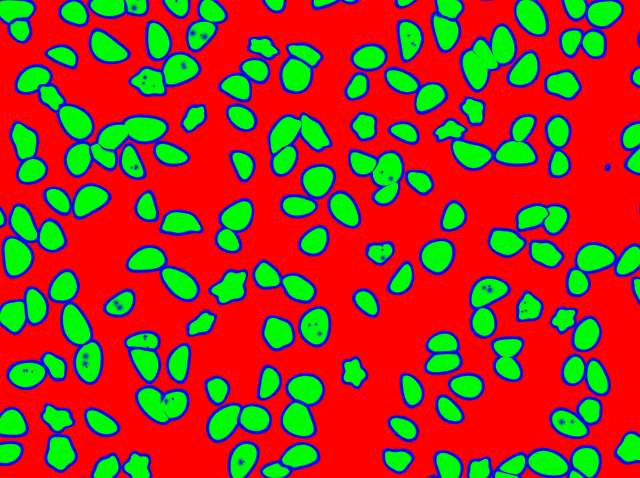
Give the GLSL for this pattern, as a WebGL 2 fragment shader.

```glsl
#version 300 es
precision highp float;

uniform vec2 u_resolution;
out vec4 fragColor;

const vec3 BACKGROUND = vec3(0.995, 0.0, 0.0);
const vec3 MEMBRANE = vec3(0.03, 0.01, 0.95);
const vec3 BODY = vec3(0.0, 0.99, 0.01);

const float ROWS = 11.5;        // grid rows per canvas height
const float RADIUS = 0.0302;    // mean cell radius
const float RIM = 0.0032;       // half width of the membrane
const float BLUR = 0.0016;      // half width of its soft edges
const float FAR = 1.0;

float hash(vec2 cell, float salt) {
    return fract(sin(dot(cell, vec2(127.1, 311.7)) + salt * 74.7) * 43758.5453);
}

float valueNoise(vec2 p) {
    vec2 i = floor(p);
    vec2 f = fract(p);
    f = f * f * (3.0 - 2.0 * f);
    float low = mix(hash(i, 0.0), hash(i + vec2(1, 0), 0.0), f.x);
    float high = mix(hash(i + vec2(0, 1), 0.0), hash(i + vec2(1, 1), 0.0), f.x);
    return mix(low, high, f.y);
}

vec2 rotate(vec2 p, float angle) {
    float c = cos(angle);
    float s = sin(angle);
    return vec2(c * p.x + s * p.y, c * p.y - s * p.x);
}

// Approximate distance to a bent ellipse with a lobed outline
float blobDistance(vec2 p, vec2 radii, float bend, float lobes, float phase) {
    p.y += bend * (p.x * p.x / radii.x - 0.3 * radii.x);
    vec2 q = p / radii;
    float angle = atan(q.y, q.x + 1e-6);
    float outline = 1.0 + 0.05 * sin(3.0 * angle + phase)
                  + lobes * sin(5.0 * angle - 2.0 * phase);
    float k = length(q);
    return k * (k - outline) / max(length(q / radii), 1e-4);
}

// Dark soft specks inside a few cells
float speckAmount(vec2 p, vec2 id) {
    float amount = 0.0;
    for (int i = 0; i < 3; i++) {
        float salt = 20.0 + 3.0 * float(i);
        vec2 offset = vec2(hash(id, salt), hash(id, salt + 1.0)) - 0.5;
        float size = mix(0.002, 0.006, pow(hash(id, salt + 2.0), 2.0));
        float reach = length(p - offset * RADIUS) / size;
        amount = max(amount, exp(-reach * reach));
    }
    return amount * step(0.9, hash(id, 19.0));
}

// Returns nearest distance, second nearest distance and speck amount
vec3 scatterCells(vec2 p) {
    vec3 result = vec3(FAR, FAR, 0.0);
    vec2 home = floor(p * ROWS);
    for (int y = -1; y <= 1; y++) {
        for (int x = -1; x <= 1; x++) {
            vec2 id = home + vec2(x, y);
            if (hash(id, 1.0) > 0.89) continue;
            vec2 jitter = 0.5 + 0.82 * (vec2(hash(id, 2.0), hash(id, 3.0)) - 0.5);
            vec2 local = rotate(p - (id + jitter) / ROWS, 6.2832 * hash(id, 4.0));

            float size = RADIUS * mix(0.8, 1.2, hash(id, 5.0));
            if (hash(id, 6.0) > 0.97) size = 0.12 * RADIUS;
            float stretch = sqrt(mix(1.1, 1.8, hash(id, 7.0)));
            vec2 radii = size * vec2(stretch, 1.0 / stretch);
            float bend = 0.5 * (hash(id, 8.0) - 0.5);
            float lobes = 0.13 * pow(hash(id, 9.0), 5.0);
            float d = blobDistance(local, radii, bend, lobes, 6.2832 * hash(id, 10.0));

            if (d < result.x) {
                result = vec3(d, result.x, speckAmount(local, id));
            } else {
                result.y = min(result.y, d);
            }
        }
    }
    return result;
}

void main() {
    vec2 p = gl_FragCoord.xy / u_resolution.y;
    vec3 cells = scatterCells(p);

    // Touching cells share a seam that fades where they merge
    float merge = 0.006 * smoothstep(0.5, 0.8, valueNoise(p * 14.0));
    float seam = 0.5 * (cells.x - cells.y) - merge;
    float depth = -max(cells.x, seam);

    // Red to blue at the outer edge, blue to green at the inner one
    float blur = max(BLUR, 0.5 / u_resolution.y);
    float covered = smoothstep(-RIM - blur, -RIM + blur, -cells.x);
    float inside = smoothstep(RIM - blur, RIM + blur, depth);
    vec3 color = mix(BACKGROUND, MEMBRANE, covered);
    color = mix(color, BODY, inside * (1.0 - cells.z));
    fragColor = vec4(color, 1.0);
}
```
